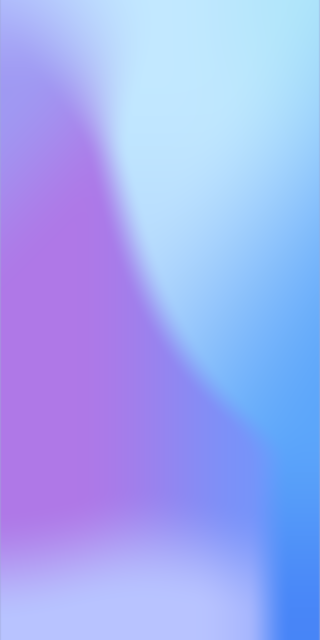
A WebGL 1 fragment shader for this background:

```glsl
precision highp float;
// Soft two-sided gradient: a violet slope on the left meets an icy blue sky
// on the right along a curved edge, with a pale lavender glow at the base.
// Each side is a stack of smooth colour blends, joined by a soft curve mask.

uniform vec2 u_resolution;

const vec3 MAUVE      = vec3(0.685, 0.470, 0.905);
const vec3 CORNFLOWER = vec3(0.460, 0.580, 0.980);
const vec3 IRIS       = vec3(0.625, 0.600, 0.950);
const vec3 HAZE       = vec3(0.710, 0.780, 1.000);
const vec3 LAVENDER   = vec3(0.720, 0.765, 1.000);
const vec3 ICE        = vec3(0.760, 0.910, 1.000);
const vec3 AQUA       = vec3(0.690, 0.900, 0.980);
const vec3 MIST       = vec3(0.700, 0.840, 0.990);
const vec3 AZURE      = vec3(0.360, 0.650, 0.980);
const vec3 COBALT     = vec3(0.280, 0.520, 0.970);
const vec3 RIM        = vec3(0.620, 0.660, 0.840);

// Falls from 1 to 0 as v rises from lo to hi.
float fall(float lo, float hi, float v) {
  return 1.0 - smoothstep(lo, hi, v);
}

float smoothMin(float a, float b, float k) {
  float h = max(k - abs(a - b), 0.0) / k;
  return min(a, b) - 0.25 * k * h * h;
}

// Horizontal position of the curved edge at height y.
float edgeX(float y) {
  float drop = 0.87 - y;
  float bend = max(drop, 0.0);
  float curve = 0.287 + 0.45 * drop + 3.1 * bend * bend * bend * bend;
  return smoothMin(curve, 0.84, 0.1);
}

// Half-width of the blend across the edge, widest near the top.
float edgeSoftness(float y) {
  return 0.07 + 0.2 * smoothstep(0.75, 1.0, y);
}

// Violet side: mauve core, bluer to the right, hazy above, glowing below.
vec3 slopeColor(vec2 p) {
  vec3 c = mix(MAUVE, CORNFLOWER, smoothstep(0.22, 0.85, p.x));
  float diagonal = p.y - 0.5 * min(p.x, 0.3);
  c = mix(c, IRIS, smoothstep(0.52, 0.85, diagonal));
  c = mix(c, HAZE, smoothstep(0.85, 1.08, p.y));

  float offset = (p.x - 0.45) / 0.3;
  float lift = 0.04 * exp(-offset * offset);
  float glow = fall(0.02, 0.2, p.y - lift);
  glow *= 1.0 - 0.5 * smoothstep(0.6, 0.95, p.x);
  return mix(c, LAVENDER, glow);
}

// Sky side: ice at the top, azure toward the lower right, cobalt at the base.
vec3 skyColor(vec2 p) {
  vec3 c = mix(MIST, ICE, smoothstep(0.45, 0.9, p.y));
  c = mix(c, AQUA, smoothstep(0.5, 1.0, p.x) * smoothstep(0.65, 1.0, p.y));
  c = mix(c, AZURE, smoothstep(-0.3, 0.48, 0.8 * p.x - p.y));
  return mix(c, COBALT, fall(0.0, 0.35, p.y));
}

// Faint line along the two vertical sides.
float rimMask(float x) {
  return fall(0.0, 0.006, min(x, 1.0 - x));
}

void main() {
  vec2 p = gl_FragCoord.xy / u_resolution;

  float softness = edgeSoftness(p.y);
  float sky = smoothstep(-softness, softness, p.x - edgeX(p.y));
  vec3 color = mix(slopeColor(p), skyColor(p), sky);

  color = mix(color, RIM, 0.5 * rimMask(p.x));
  gl_FragColor = vec4(color, 1.0);
}
```
